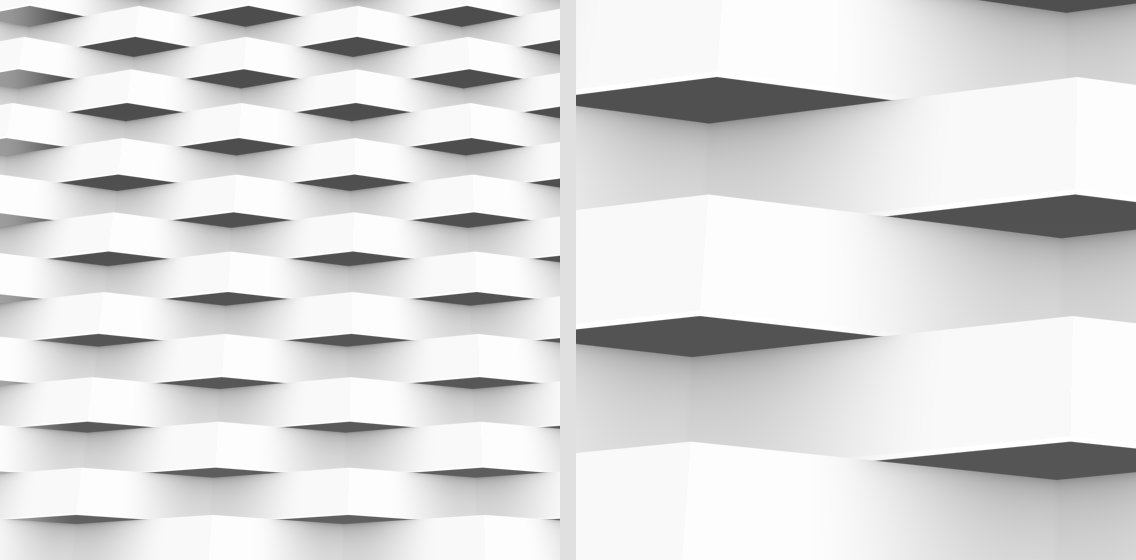
Left, the full canvas; right, a detail of the centre.
This pattern is drawn by a WebGL 1 fragment shader. Its source:

```glsl
precision highp float;
// Wall of stacked white zigzag strips seen in perspective, with dark undersides.
// Each strip is a pair of zigzag edges, shifted one column from strip to strip;
// strips are painted from top to bottom, each covering the one above.

uniform vec2 u_resolution;

// Strip layout, measured downwards from the top of the canvas
const float FIRST_STRIP = -2.0;
const int STRIP_COUNT = 17;
const float TOP_OFFSET = 0.0104;
const float STRIP_PITCH = 0.0542;
const float PITCH_GROWTH = 0.00121;
const float FOLD_DEPTH = 0.0375;
const float FOLD_FLATTENING = 0.00163;

// Column layout: spacing widens towards the bottom
const float CENTER_COLUMN = 2.0;
const float CENTER_X = 0.639;
const float CENTER_DRIFT = -0.019;
const float COLUMN_SPACING = 0.1947;
const float COLUMN_SPREAD = 0.0525;
const float VALLEY_SHIFT = -0.035;
const float VALLEY_PARALLAX = -0.022;

// Tones
const float LEFT_FACET = 0.978;
const float RIGHT_FACET = 0.992;
const float UNDERSIDE = 0.30;
const float UNDERSIDE_LIFT = 0.09;
const float SIDE_LIGHT = 0.30;
const float SIDE_LIGHT_REACH = 0.14;
const float VALLEY_SHADE = 0.12;
const float OVERHANG_SHADOW = 0.20;
const float CONTACT_SHADOW = 0.10;
const float CONTACT_SIZE = 0.004;
const float BEVEL_SIZE = 0.004;

// Height of the ridge tops of a strip
float ridgeHeight(float strip) {
  return TOP_OFFSET + strip * (STRIP_PITCH + PITCH_GROWTH * strip);
}

float foldDepth(float strip) {
  return FOLD_DEPTH - FOLD_FLATTENING * strip;
}

// Column coordinate with whole numbers on the fold lines
float columnCoord(vec2 p) {
  float center = CENTER_X + CENTER_DRIFT * p.y;
  return (p.x - center) / (COLUMN_SPACING + COLUMN_SPREAD * p.y) + CENTER_COLUMN;
}

// x: 0 on a ridge to 1 in a valley; y: signed column distance from the valley
vec2 foldPosition(float column, float strip) {
  float phase = mod(column - strip, 2.0);
  float valley = 1.0 + VALLEY_SHIFT + VALLEY_PARALLAX * (column - CENTER_COLUMN);
  float fold = min(phase / valley, (2.0 - phase) / (2.0 - valley));
  return vec2(fold, phase - valley);
}

// White face, shaded in the valleys below the overhang
float faceTone(vec2 fold, float below, float above, float stripHeight) {
  float tone = mix(RIGHT_FACET, LEFT_FACET, smoothstep(-0.01, 0.01, fold.y));
  float bevel = 1.0 - smoothstep(0.6 * BEVEL_SIZE, BEVEL_SIZE, above);
  tone = mix(tone, 1.0, bevel);

  float valley = smoothstep(0.3, 0.9, fold.x);
  float overhang = OVERHANG_SHADOW * exp(-3.0 * below / stripHeight);
  float contact = CONTACT_SHADOW * exp(-below / CONTACT_SIZE);
  tone -= valley * (VALLEY_SHADE + overhang);
  tone -= contact * smoothstep(0.42, 0.55, fold.x);
  return tone;
}

// Dark underside, lit from the left border and from below
float undersideTone(vec2 p) {
  float side = 1.0 - smoothstep(0.0, SIDE_LIGHT_REACH, p.x);
  return UNDERSIDE + UNDERSIDE_LIFT * p.y * p.y + SIDE_LIGHT * side;
}

void main() {
  vec2 p = gl_FragCoord.xy / u_resolution;
  p.y = 1.0 - p.y;
  float blur = 0.8 / u_resolution.y;
  float column = columnCoord(p);
  float underside = undersideTone(p);
  float tone = RIGHT_FACET;

  for (int i = 0; i < STRIP_COUNT; i++) {
    float strip = FIRST_STRIP + float(i);
    vec2 fold = foldPosition(column, strip);
    float ridgeTop = ridgeHeight(strip);
    float ridgeBottom = ridgeHeight(strip + 1.0);
    float top = ridgeTop + foldDepth(strip) * fold.x;
    float bottom = ridgeBottom + foldDepth(strip + 1.0) * fold.x;

    float below = max(p.y - top, 0.0);
    float above = max(bottom - p.y, 0.0);
    float face = faceTone(fold, below, above, ridgeBottom - ridgeTop);
    float body = mix(face, underside, smoothstep(-blur, blur, p.y - bottom));
    tone = mix(tone, body, smoothstep(-blur, blur, p.y - top));
  }

  gl_FragColor = vec4(vec3(clamp(tone, 0.0, 1.0)), 1.0);
}
```
